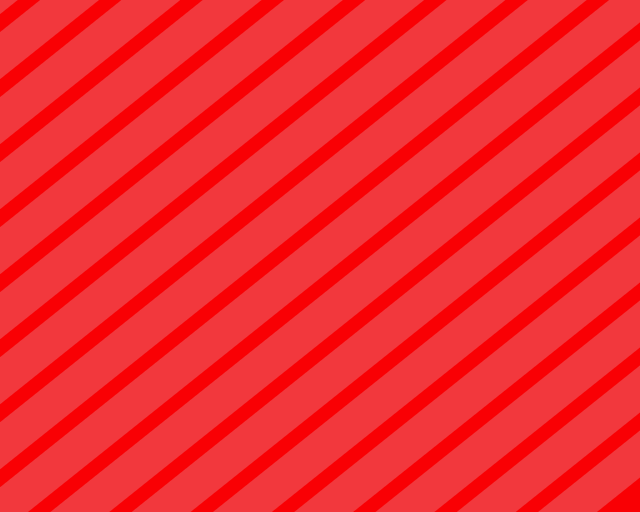
A Shadertoy shader for this pattern:

```glsl
const vec3 GROUND_COLOR = vec3(0.95, 0.22, 0.24);
const vec3 STRIPE_COLOR = vec3(0.975, 0.0, 0.015);
const float PERIOD = 0.127;        // stripe spacing along the canvas height
const float STRIPE_WIDTH = 0.035;
const float FIRST_CENTER = 0.0452; // measured from the upper left corner
const float LAST_INDEX = 15.0;     // stripe that runs into the lower right corner

// Soft step of one pixel around zero distance
float coverage(float dist, float pixel) {
    return clamp(0.5 - dist / pixel, 0.0, 1.0);
}

// Signed distance to the nearest of evenly repeated bands
float repeatedBand(float position, float period, float width) {
    float offset = (fract(position / period + 0.5) - 0.5) * period;
    return abs(offset) - 0.5 * width;
}

void mainImage(out vec4 fragColor, in vec2 fragCoord) {
    vec2 uv = fragCoord / iResolution.xy;

    // Coordinate across the stripes, parallel to the canvas diagonal
    float across = uv.x + 1.0 - uv.y;
    float pixel = length(1.0 / iResolution.xy);

    float stripes = repeatedBand(across - FIRST_CENTER, PERIOD, STRIPE_WIDTH);

    // Solid corner beyond the leading edge of the last stripe
    float cornerEdge = FIRST_CENTER + LAST_INDEX * PERIOD - 0.5 * STRIPE_WIDTH;
    float shape = min(stripes, cornerEdge - across);

    vec3 color = mix(GROUND_COLOR, STRIPE_COLOR, coverage(shape, pixel));
    fragColor = vec4(color, 1.0);
}
```
